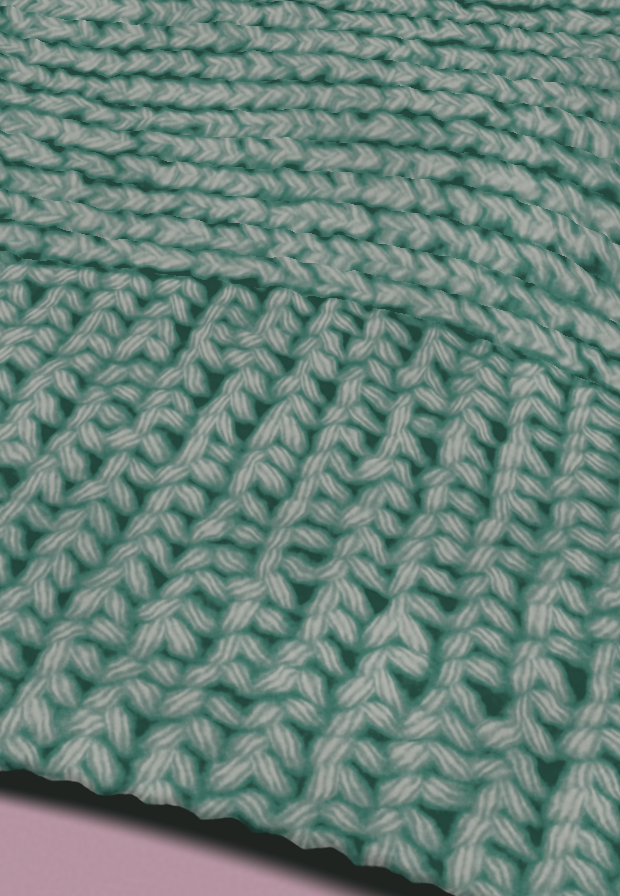
Write a Shadertoy shader that draws this texture.

```glsl
// Mint crocheted cloth in perspective: a panel of leaning stitch columns, wavy
// ribs above it, and a scalloped edge over a pink table. Each stitch is a pair
// of twisted yarn lobes, blended softly by height and pierced by small holes.

const vec3 PALE  = vec3(0.615, 0.635, 0.61);
const vec3 MID   = vec3(0.44, 0.53, 0.50);
const vec3 DEEP  = vec3(0.24, 0.44, 0.39);
const vec3 PIT   = vec3(0.14, 0.28, 0.24);
const vec3 SHADE = vec3(0.12, 0.14, 0.13);
const vec3 TABLE = vec3(0.71, 0.58, 0.63);

const float ROW_NEAR    = 0.0415;  // row height at the bottom
const float ROW_SHRINK  = 0.026;   // loss of row height with distance
const float COLUMN_WIDE = 2.5;     // column width in row heights
const float COLUMN_LEAN = 0.18;    // columns crossed per row
const float RIB_HEIGHT  = 0.036;
const float RIB_SHRINK  = 0.03;
const float JITTER      = 0.42;
const float PLY_FREQ    = 21.0;    // strands across a lobe
const float BLEND       = 6.0;     // sharpness where lobes meet

vec2 hash2(vec2 c) {
    vec3 a = fract(c.xyx * vec3(0.1031, 0.1030, 0.0973));
    a += dot(a, a.yzx + 33.33);
    return fract((a.xx + a.yz) * a.zy);
}

float corner(vec2 cell, vec2 d) {
    return dot(hash2(cell) * 2.0 - 1.0, d);
}

// Gradient noise, about -0.7 to 0.7
float gradientNoise(vec2 p) {
    vec2 i = floor(p), f = p - i;
    vec2 w = f * f * f * (f * (f * 6.0 - 15.0) + 10.0);
    vec2 e = vec2(1.0, 0.0);
    return mix(mix(corner(i, f), corner(i + e, f - e), w.x),
               mix(corner(i + e.yx, f - e.yx), corner(i + 1.0, f - 1.0), w.x), w.y);
}

vec2 warp(vec2 p) {
    return vec2(gradientNoise(p), gradientNoise(p + 40.0));
}

// Grid of mirrored lobe pairs; returns height, strand relief and hole depth
vec3 stitches(vec2 g, float wide, float lean, vec2 spread, float tilt, vec2 size,
              vec2 holeAt, float holeSize) {
    float total = 0.02, relief = 0.0, hole = 0.0;
    for (int j = -1; j <= 1; j++)
    for (int i = -1; i <= 1; i++) {
        vec2 cell = floor(g) + vec2(i, j);
        vec2 base = g - cell - 0.5;
        base.x = wide * (base.x + lean * base.y);
        for (int k = 0; k < 2; k++) {
            float side = float(k) * 2.0 - 1.0;
            vec2 rnd = hash2(cell + side * 17.3 + 60.0) - 0.5;
            vec2 d = base - side * spread - rnd * JITTER * vec2(1.0, 0.6);
            float angle = -side * tilt + rnd.x * 0.8;
            float c = cos(angle), s = sin(angle);
            vec2 q = vec2(c * d.x + s * d.y, c * d.y - s * d.x);
            vec2 n = q / size;
            float dome = 1.0 - dot(n, n) + rnd.y * 0.35;
            float ply = sin(PLY_FREQ * (q.y + side * 0.4 * q.x) + rnd.x * 9.0);
            float weight = exp(BLEND * dome);
            total += weight;
            relief += weight * (0.75 * ply * smoothstep(-0.2, 0.7, dome) + d.y * 0.7);
        }
        vec2 rnd = hash2(cell + 91.0);
        vec2 o = base - holeAt - (rnd - 0.5) * JITTER;
        o.x *= 0.75;
        hole = max(hole, (0.25 + 0.75 * rnd.y) * smoothstep(holeSize, 0.0, length(o)));
    }
    return vec3(log(total) / BLEND, relief / total, hole);
}

void mainImage(out vec4 fragColor, in vec2 fragCoord) {
    vec2 p = fragCoord / iResolution.y;
    float fuzz = gradientNoise(p * 140.0) + 0.5 * gradientNoise(p * 290.0);
    float patchy = gradientNoise(p * 38.0 + 7.0);
    float broad = gradientNoise(p * 6.0 + 3.0);
    vec2 w = p + 0.007 * warp(p * 20.0) + 0.005 * warp(p * 55.0 + 9.0);

    // Height above the rib border, and above the lower edge of the cloth
    float bend = max(w.x - 0.28, 0.0);
    float rise = w.y - 0.702 + 0.07 * w.x - 0.014 * exp(-w.x * 18.0)
               + 0.55 * bend * bend * smoothstep(0.95, 0.62, w.y)
               + 0.006 * sin(11.0 * w.x + 14.0 * w.y);
    float edge = 0.143 - 0.2 * p.x - 0.15 * p.x * p.x;
    float over = w.y - edge + 0.003 * cos(w.x * 110.0) + 0.001 * fuzz;

    // Yarn relief for the ribs or the panel
    vec3 yarn;
    float groove = 0.0;
    if (rise > 0.0) {
        float r = -log(1.0 - RIB_SHRINK / RIB_HEIGHT * rise) / RIB_SHRINK;
        float scale = RIB_HEIGHT - RIB_SHRINK * rise;
        float line = floor(r + 0.5);
        vec2 g = vec2((w.x - 0.35) / (scale * 0.95) + 0.37 * floor(r), r);
        yarn = stitches(g, 0.95, 0.0, vec2(0.0, 0.19), 0.45, vec2(0.66, 0.33),
                        vec2(0.1, -0.5), 0.42);
        float wear = 0.4 + 1.3 * gradientNoise(vec2(w.x * 4.0, line * 3.7));
        groove = smoothstep(0.28, 0.0, abs(r - line)) * clamp(wear, 0.0, 0.9);
        yarn.y *= 0.8;
    } else {
        float depth = w.y + 0.1 * w.x;
        float scale = ROW_NEAR - ROW_SHRINK * depth;
        float row = -log(scale) / ROW_SHRINK;
        float column = (w.x - 0.35) / (COLUMN_WIDE * scale) - COLUMN_LEAN * row;
        yarn = stitches(vec2(column, row), COLUMN_WIDE, COLUMN_LEAN,
                        vec2(0.58, 0.04), 0.6, vec2(0.88, 0.44),
                        vec2(1.2, -0.1), 0.55);
    }
    groove = max(groove, 0.85 * smoothstep(0.011, 0.001, abs(rise)));

    // Colour from the holes up to the lit strands
    float h = yarn.x - 0.75 * groove - 0.75 * yarn.z + 0.2 * fuzz + 0.3 * patchy;
    vec3 cloth = mix(PIT, DEEP, smoothstep(-0.75, -0.1, h));
    cloth = mix(cloth, MID, smoothstep(-0.15, 0.5, h));
    cloth = mix(cloth, PALE, smoothstep(0.3, 1.15, h + 0.25 * yarn.y + 0.25 * broad));
    cloth *= 1.0 + 0.06 * yarn.y + 0.05 * fuzz + 0.08 * broad;
    cloth *= mix(0.75, 1.0, smoothstep(0.0, 0.018, over));

    // Table with the soft shadow of the cloth
    float lit = smoothstep(0.018, 0.046 + 0.03 * p.x, edge - p.y + 0.004 * broad);
    vec3 table = mix(SHADE, TABLE * (1.0 + 0.02 * fuzz), lit);
    vec3 color = mix(table, cloth, smoothstep(-0.0015, 0.0015, over));
    fragColor = vec4(clamp(color, 0.0, 1.0), 1.0);
}
```
